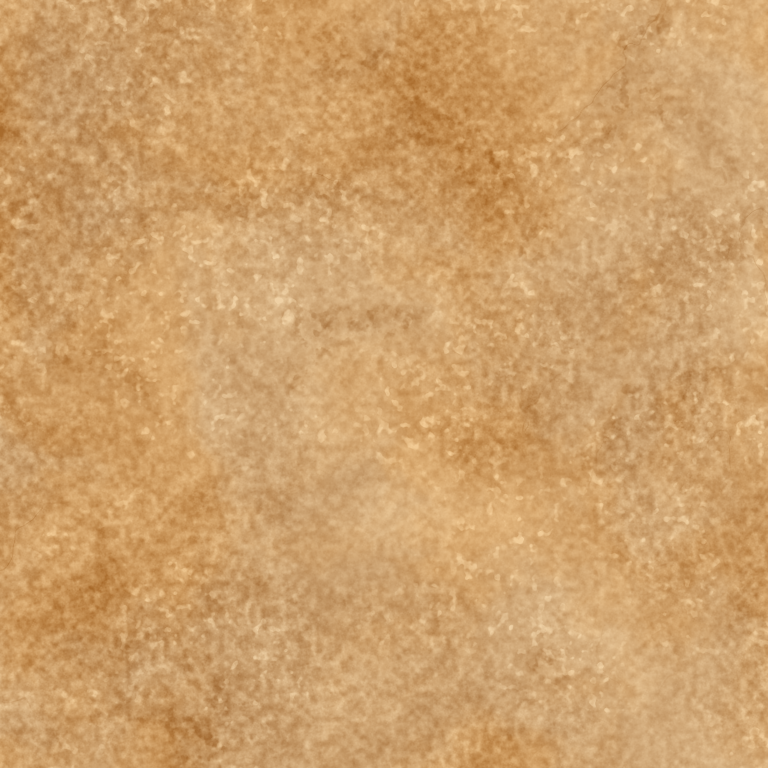
A Shadertoy shader for this texture:

```glsl
// Draws a weathered ochre stone tile with cloudy stains, fine grain and pale flecks.

float hash(vec2 p) {
    vec3 q = fract(p.xyx * 0.1031);
    q += dot(q, q.yzx + 33.33);
    return fract((q.x + q.y) * q.z);
}

float noise(vec2 p) {
    vec2 cell = floor(p), f = fract(p);
    f = f * f * (3.0 - 2.0 * f);
    return mix(mix(hash(cell), hash(cell + vec2(1, 0)), f.x),
               mix(hash(cell + vec2(0, 1)), hash(cell + vec2(1, 1)), f.x), f.y);
}

// Layered noise, turned at each octave to hide the lattice
float fbm(vec2 p, int octaves) {
    float sum = 0.0, weight = 0.5, total = 0.0;
    for (int i = 0; i < octaves; i++) {
        sum += weight * noise(p);
        total += weight;
        weight *= 0.55;
        p = mat2(0.8, 0.6, -0.6, 0.8) * p * 2.03 + 17.3;
    }
    return sum / total;
}

void mainImage(out vec4 fragColor, in vec2 fragCoord) {
    vec2 uv = fragCoord / min(iResolution.x, iResolution.y);

    // Ragged outlines for the clouds and worn patches
    vec2 warp = vec2(fbm(uv * 5.0 + 3.1, 5), fbm(uv * 5.0 + 41.7, 5)) - 0.5;
    vec2 p = uv + 0.22 * warp;

    // Broad clouds, mottling and grey stains
    float cloud = fbm(p * 3.2 + 8.4, 5);
    float mottle = fbm(p * 15.0 + 60.2, 4);
    float stain = smoothstep(0.34, 0.68, fbm(p * 4.0 + 91.5, 6));
    float cream = smoothstep(0.38, 0.66, cloud);

    // Fine grain, rougher where the stone is darker
    float grain = fbm(uv * 125.0 + 5.0, 3) - 0.5;
    float roughness = mix(1.35, 0.85, cream);
    float tone = 0.45 + 0.95 * (cloud - 0.5) + 0.6 * (mottle - 0.5) + roughness * grain;

    // Pale flecks and dark pits, gathered in clusters
    float fleckArea = smoothstep(0.4, 0.65, fbm(uv * 9.0 + 27.0, 4));
    float fleck = smoothstep(0.6, 0.82, fbm(uv * 105.0 + 140.0, 2)) * fleckArea;
    float pitArea = smoothstep(0.5, 0.72, fbm(p * 7.0 + 73.0, 4));
    float pit = smoothstep(0.5, 0.75, fbm(uv * 85.0 + 210.0, 3)) * pitArea;
    tone += 0.5 * fleck - 0.45 * pit - 0.14 * pitArea;

    // Worn layers: crisp on one side, fading inward
    float layer = fbm(p * 2.4 + 33.0, 5) - 0.56;
    float worn = smoothstep(0.0, 0.012, layer) * (1.0 - smoothstep(0.01, 0.13, layer));
    tone += 0.16 * worn * smoothstep(0.4, 0.6, noise(uv * 4.0 + 12.0));

    // Sparse hairline cracks
    float crackLine = abs(fbm(p * 4.5 + 120.0, 4) - 0.5);
    float crackArea = smoothstep(0.6, 0.75, noise(uv * 7.0 + 50.0));
    tone -= 0.22 * (1.0 - smoothstep(0.002, 0.011, crackLine)) * crackArea;

    // Ochre to cream, with greyer stained areas
    vec3 color = mix(vec3(0.74, 0.52, 0.28), vec3(0.90, 0.73, 0.51), clamp(tone, -0.5, 1.3));
    color += stain * vec3(-0.012, 0.024, 0.065);
    fragColor = vec4(clamp(color, 0.0, 1.0), 1.0);
}
```
